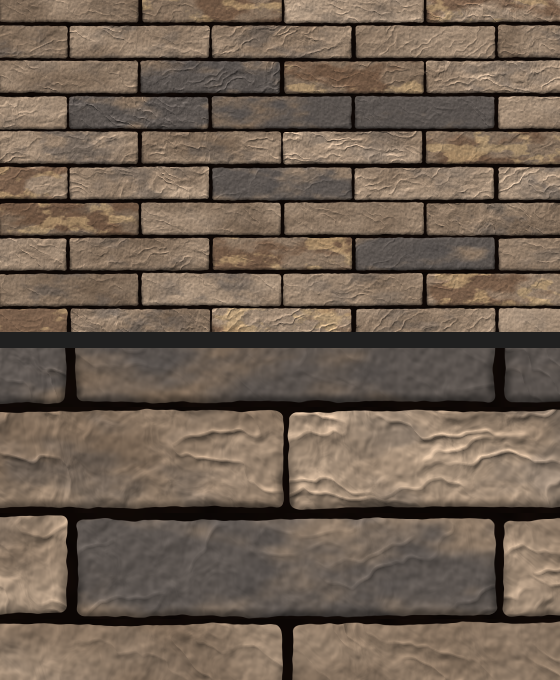
Top: the whole. Bottom: its middle third, enlarged.
Write a WebGL 1 fragment shader that draws this texture.

```glsl
precision highp float;

uniform vec2 u_resolution;

// Layout, in units of one course height
const float COURSES = 9.383;
const vec2 BRICK = vec2(4.03, 1.0);
const vec2 WALL_OFFSET = vec2(0.08, 0.30);
const float HALF_GAP = 0.046;

const vec3 GAP = vec3(0.05, 0.027, 0.018);
const vec3 SHADE = vec3(0.27, 0.21, 0.16);
const vec3 SAND = vec3(0.71, 0.62, 0.53);
const vec3 CHARCOAL = vec3(0.32, 0.30, 0.29);
const vec3 UMBER = vec3(0.37, 0.27, 0.20);
const vec3 OCHRE = vec3(0.76, 0.64, 0.47);

float hash(vec2 p) {
  return fract(sin(dot(p, vec2(127.1, 311.7))) * 43758.5453);
}

float noise(vec2 p) {
  vec2 cell = floor(p);
  vec2 f = fract(p);
  f = f * f * (3.0 - 2.0 * f);
  float low = mix(hash(cell), hash(cell + vec2(1.0, 0.0)), f.x);
  float high = mix(hash(cell + vec2(0.0, 1.0)), hash(cell + 1.0), f.x);
  return mix(low, high, f.y);
}

float fbm(vec2 p) {
  float sum = 0.0;
  float amplitude = 0.53;
  for (int i = 0; i < 4; i++) {
    sum += amplitude * noise(p);
    p = mat2(0.8, 0.6, -0.6, 0.8) * p * 2.03 + 7.3;
    amplitude *= 0.5;
  }
  return sum;
}

vec2 rotate(vec2 p, float angle) {
  float c = cos(angle);
  float s = sin(angle);
  return vec2(c * p.x - s * p.y, s * p.x + c * p.y);
}

float roundedBox(vec2 p, vec2 halfSize, float radius) {
  vec2 q = abs(p) - halfSize + radius;
  return length(max(q, 0.0)) + min(max(q.x, q.y), 0.0) - radius;
}

// Split clay surface: warped slanting folds, crumbs and fine grain
float relief(vec2 p, float roughness, float slant) {
  vec2 warped = p + 0.7 * vec2(fbm(p * 1.6), fbm(p * 1.6 + 19.0));
  float fold = 1.0 - abs(2.0 * noise(rotate(warped, slant) * vec2(1.8, 5.5)) - 1.0);
  float crumbs = fbm(warped * 5.0);
  return roughness * (0.11 * fold * fold + 0.16 * crumbs) + 0.035 * noise(p * 15.0);
}

// Slope towards a lamp at the upper left
float lighting(vec2 p, float roughness, float slant) {
  const float reach = 0.035;
  vec2 towardsLamp = reach * vec2(-0.5, 0.87);
  float here = relief(p, roughness, slant);
  return (here - relief(p + towardsLamp, roughness, slant)) / reach;
}

vec3 brickColor(vec2 local, vec2 id) {
  vec2 p = local + 60.0 * vec2(hash(id + 3.1), hash(id + 8.7));
  float kind = hash(id + 21.3);
  float roughness = mix(0.3, 1.0, hash(id + 14.9));
  float slant = mix(-0.7, 0.7, hash(id + 5.5));
  float cloud = fbm(p * vec2(0.8, 1.7));
  float blotch = fbm(p * vec2(1.7, 3.2) + 31.0);
  float light = lighting(p, roughness, slant);

  float tone = 0.70 + 0.34 * (hash(id + 11.0) - 0.5) + 0.6 * (cloud - 0.5);
  vec3 color = mix(SHADE, SAND, clamp(tone, 0.1, 1.08));

  // Kiln soot gathers in the middle of the face
  float middle = 1.0 - smoothstep(0.7, 1.9, abs(local.x));
  float soot = smoothstep(0.4, 0.7, blotch) * middle * hash(id + 17.0);
  color = mix(color, CHARCOAL, 0.55 * soot);

  // Charcoal bricks and brown bricks with ochre flakes
  float burnt = step(0.86, kind) * smoothstep(0.25, 0.5, cloud);
  float rustic = step(0.62, kind) * (1.0 - step(0.86, kind));
  color = mix(color, CHARCOAL, 0.88 * burnt);
  color = mix(color, UMBER, 0.7 * rustic * smoothstep(0.38, 0.58, cloud));
  color = mix(color, OCHRE, 0.6 * rustic * smoothstep(0.54, 0.68, blotch));

  float speckle = noise(p * 24.0) - 0.5;
  return color * clamp(1.0 + 0.19 * light + 0.12 * speckle, 0.5, 1.45);
}

void main() {
  float pixel = COURSES / u_resolution.y;
  vec2 wall = gl_FragCoord.xy * pixel + WALL_OFFSET;

  // Running bond: alternate courses slide by half a brick
  float course = floor(wall.y);
  wall.x += 0.5 * BRICK.x * (1.0 - mod(course, 2.0));
  vec2 id = vec2(floor(wall.x / BRICK.x), course);
  vec2 local = wall - (id + 0.5) * BRICK;

  // Hand-made outline: small shifts, tilt and ragged edges
  vec2 shift = vec2(hash(id + 1.7), hash(id + 2.9)) - 0.5;
  vec2 placed = rotate(local - shift * vec2(0.06, 0.025), 0.012 * (hash(id + 6.1) - 0.5));
  float ragged = 0.045 * (fbm(wall * 3.0) - 0.5) + 0.02 * (noise(wall * 11.0) - 0.5);
  float edge = roundedBox(placed, 0.5 * BRICK - HALF_GAP, 0.07) + ragged;

  // Worn rim: pale along the top, shaded along the bottom
  float rim = smoothstep(-0.10, 0.0, edge);
  float facing = smoothstep(-0.45, 0.45, placed.y);
  vec3 brick = brickColor(local, id) * (1.0 + rim * mix(-0.42, 0.06, facing));

  float cover = 1.0 - smoothstep(-0.7 * pixel, 0.7 * pixel, edge);
  vec3 gap = GAP * (0.7 + 0.6 * noise(wall * 6.0));
  gl_FragColor = vec4(mix(gap, brick, cover), 1.0);
}
```
